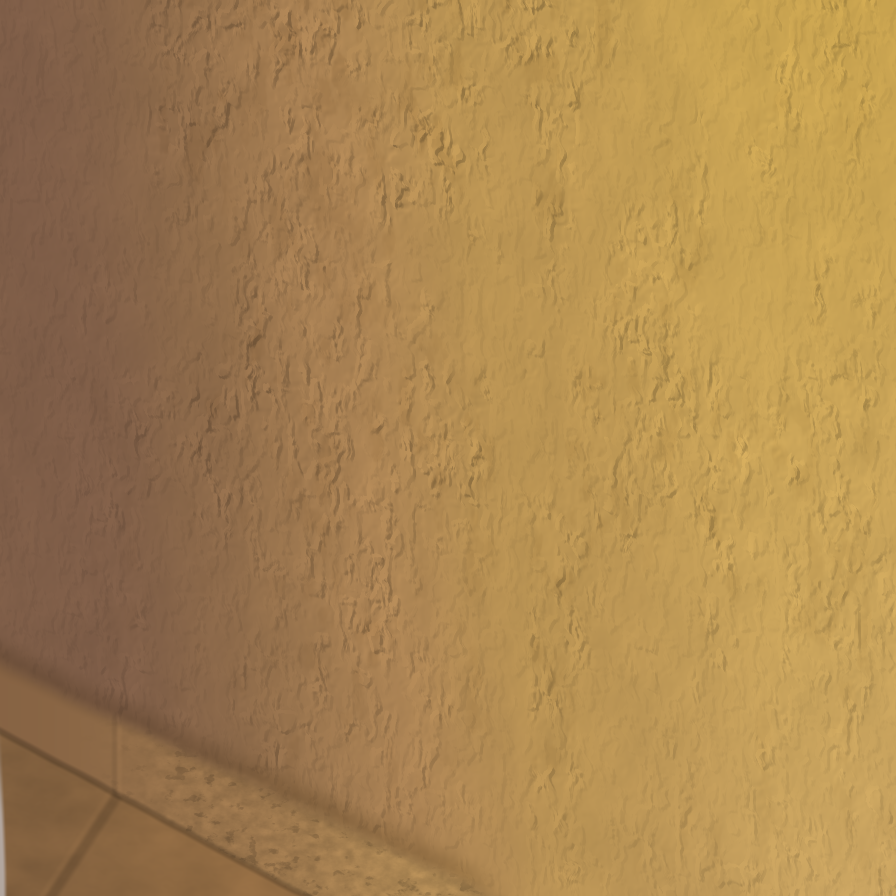
Reproduce this texture procedurally as a Shadertoy shader.

```glsl
float hash(vec2 p) {
    vec3 q = fract(vec3(p.xyx) * 0.1031);
    q += dot(q, q.yzx + 33.33);
    return fract((q.x + q.y) * q.z);
}

float noise(vec2 p) {
    vec2 i = floor(p), f = fract(p);
    f = f * f * f * (f * (f * 6.0 - 15.0) + 10.0);
    return mix(mix(hash(i), hash(i + vec2(1, 0)), f.x),
               mix(hash(i + vec2(0, 1)), hash(i + vec2(1, 1)), f.x), f.y);
}

float fbm(vec2 p) {
    float sum = 0.0, amp = 0.53;
    for (int i = 0; i < 4; i++) {
        sum += amp * noise(p);
        p = mat2(0.96, 0.28, -0.28, 0.96) * p * 2.03 + 17.3;
        amp *= 0.5;
    }
    return sum;
}

// Small trowelled flakes, stretched along the vertical, over fine grain
float plasterHeight(vec2 p) {
    p += 0.006 * (vec2(noise(p * 70.0), noise(p * 70.0 + 31.0)) - 0.5);
    float flakes = smoothstep(0.50, 0.66, fbm(p * vec2(88.0, 46.0)));
    float scratches = smoothstep(0.58, 0.72, fbm(p * vec2(120.0, 36.0) + 41.0));
    return flakes + 0.7 * scratches + 0.35 * noise(p * vec2(180.0, 130.0));
}

// Light falls off from the golden right side to the brown left side
vec3 wallColor(vec2 p) {
    float s = p.x + 0.13 * (p.y - 0.5);
    s += 0.05 * (fbm(p * vec2(9.0, 2.2) + 5.0) - 0.5);
    vec3 col = mix(vec3(0.495, 0.365, 0.28), vec3(0.565, 0.425, 0.29), smoothstep(0.06, 0.30, s));
    col = mix(col, vec3(0.675, 0.515, 0.33), smoothstep(0.23, 0.44, s));
    col = mix(col, vec3(0.73, 0.58, 0.325), smoothstep(0.39, 0.60, s));
    col = mix(col, vec3(0.79, 0.642, 0.345), smoothstep(0.57, 0.90, s));
    col.b += 0.07 * smoothstep(0.5, 1.0, p.x) * (0.5 - p.y);
    return col;
}

float line(float d, float width) {
    return 1.0 - smoothstep(0.2 * width, width + 1.0 / iResolution.y, abs(d));
}

void mainImage(out vec4 fragColor, in vec2 fragCoord) {
    vec2 p = fragCoord / iResolution.xy;
    float aa = 0.002 + 1.0 / iResolution.y;

    // Wall relief: short broken dark edges, gathered in worn columns
    float relief = plasterHeight(p + vec2(0.0019, -0.0018)) - plasterHeight(p - vec2(0.0012, -0.0012));
    float wear = smoothstep(0.34, 0.66, fbm(p * vec2(21.0, 6.0) + 9.0));
    wear = max(wear, 0.8 * exp(-pow((p.x - 0.37 - 0.08 * (0.5 - p.y)) / 0.10, 2.0)));
    wear *= smoothstep(0.0, 0.3, p.x) * mix(1.0, 0.75, smoothstep(0.5, 0.75, p.x));
    wear *= mix(0.55, 1.0, smoothstep(0.0, 0.5, p.y));
    float broken = smoothstep(0.30, 0.70, noise(p * vec2(64.0, 38.0) + 77.0));
    float shade = clamp(relief, -0.9, 0.28) * (0.04 + 0.19 * wear * mix(0.2, 1.0, broken));
    vec3 col = wallColor(p) * (1.0 + shade);
    col *= 1.0 + 0.07 * (fbm(p * vec2(34.0, 18.0)) - 0.5);
    float stains = smoothstep(0.52, 0.72, fbm(p * vec2(55.0, 26.0) + 63.0));
    col *= 1.0 - vec3(0.05, 0.06, 0.08) * stains * wear;

    // Sloping skirting board and the floor under it
    float wobble = 0.004 * (noise(p * 38.0) - 0.5);
    float top = p.y - (0.264 - 0.47 * p.x) + wobble;
    float base = p.y - (0.184 - 0.54 * p.x) + 0.3 * wobble;
    float grain = fbm(p * vec2(95.0, 125.0));

    // Contact shadow along the foot of the wall
    float shadow = smoothstep(-0.014, 0.004, top) * (1.0 - smoothstep(0.0, 0.034, top));
    col *= 1.0 - vec3(0.13, 0.14, 0.18) * shadow * (1.0 - smoothstep(0.50, 0.58, p.x));

    vec3 board = mix(vec3(0.53, 0.39, 0.265), vec3(0.60, 0.455, 0.295), smoothstep(0.0, 0.28, p.x));
    board = mix(board, vec3(0.69, 0.54, 0.33), smoothstep(0.25, 0.52, p.x));
    float worn = smoothstep(0.08, 0.24, p.x);
    board *= 1.0 + 0.22 * (grain - 0.5) * worn;
    float pits = smoothstep(0.60, 0.78, fbm(p * vec2(85.0, 120.0) + 23.0));
    board *= 1.0 - 0.14 * pits * worn;
    board *= 1.0 - 0.06 * line(p.x - 0.128, 0.004);
    board *= 1.0 + 0.04 * line(p.x - 0.133, 0.004);
    board *= 1.0 - 0.12 * smoothstep(-0.022, 0.0, top);
    col = mix(col, board, 1.0 - smoothstep(-0.012 - aa, 0.003 + aa, top));

    vec3 tile = mix(vec3(0.50, 0.37, 0.24), vec3(0.57, 0.42, 0.26), smoothstep(0.0, 0.3, p.x));
    tile *= 1.0 + 0.16 * (fbm(p * vec2(22.0, 34.0)) - 0.5);
    float joint = p.x - (0.058 + 0.655 * p.y);
    tile *= 1.0 - 0.14 * line(joint, 0.010);
    tile *= 1.0 + 0.03 * line(joint + 0.011, 0.005);
    col = mix(col, tile, 1.0 - smoothstep(-aa, aa, base));
    col *= 1.0 - 0.2 * line(base, 0.006);

    // Pale sliver at the lower left border
    float sliver = 0.006 * (1.0 - smoothstep(0.0, 0.2, p.y));
    float pale = (1.0 - smoothstep(sliver - aa, sliver + aa, p.x)) * (1.0 - smoothstep(0.08, 0.2, p.y));
    col = mix(col, vec3(0.70, 0.65, 0.62), pale);

    fragColor = vec4(clamp(col, 0.0, 1.0), 1.0);
}
```
